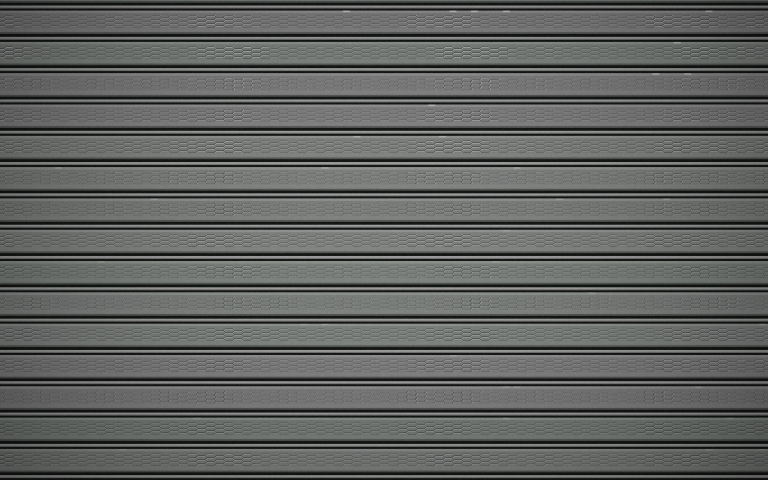
Give the GLSL for this texture, as a WebGL 2 fragment shader.

```glsl
#version 300 es
precision highp float;
// Grey metal roller shutter: horizontal slats with embossed long hexagons, dark joints and thin rails.
uniform vec2 u_resolution;
out vec4 fragColor;

const float SLATS = 15.33;        // slats over the canvas height
const float FIRST_JOINT = 0.086;  // phase of the topmost joint
const float JOINT_END = 0.25;     // share of a repeat taken by joint and rail
const float HEX_ROWS = 7.7;       // hexagon rows per repeat, if it were filled
const float HEX_PITCH = 2.25;     // column spacing, in row heights
const float HEX_POINT = 0.25;     // half depth of the hexagon tips

const vec3 JOINT_BLACK = vec3(0.075, 0.085, 0.075);
const vec3 RAIL_GREY = vec3(0.60, 0.60, 0.605);
const vec3 SLAT_GREY = vec3(0.475, 0.48, 0.475);
const vec3 WORN_WHITE = vec3(0.78, 0.79, 0.78);

float hash(vec2 cell) {
  vec3 q = fract(vec3(cell.xyx) * 0.1031);
  q += dot(q, q.yzx + 33.33);
  return fract((q.x + q.y) * q.z);
}

float band(float x, float from, float to, float soft) {
  return smoothstep(from - soft, from + soft, x) - smoothstep(to - soft, to + soft, x);
}

// Layered sines: slow, uneven patches along each slat
float patches(float x, float row) {
  float shift = hash(vec2(row, 3.0)) * 1.2;
  float s = sin(x * 12.0 - 4.4 + shift) + 0.6 * sin(x * 27.0 + shift * 2.0) + 0.4 * sin(x * 61.0 + row);
  return smoothstep(-0.6, 1.7, s);
}

// Reaches 0.5 on the outline of a long hexagon
float hexMetric(vec2 p) {
  p = abs(p);
  float tip = p.x + 4.0 * HEX_POINT * p.y - 0.5 * HEX_PITCH - HEX_POINT;
  return max(p.y, 0.5 + tip / length(vec2(1.0, 4.0 * HEX_POINT)));
}

float hexOutline(vec2 p, float width, float soft) {
  vec2 period = vec2(2.0 * HEX_PITCH, 1.0);
  vec2 a = mod(p, period) - 0.5 * period;
  vec2 b = mod(p + 0.5 * period, period) - 0.5 * period;
  float edge = 0.5 - min(hexMetric(a), hexMetric(b));
  return 1.0 - smoothstep(width - soft, width + soft, edge);
}

void main() {
  vec2 uv = gl_FragCoord.xy / u_resolution.y;
  float aspect = u_resolution.x / u_resolution.y;
  float phase = (1.0 - uv.y) * SLATS - FIRST_JOINT;
  float row = floor(phase);
  float down = fract(phase);                    // 0 at the joint, growing downward
  float around = fract(phase + 0.5) - 0.5;      // continuous across the joint
  float soft = 0.6 * SLATS / u_resolution.y;
  float upper = smoothstep(0.5, 1.0, uv.y);

  // Slat face: lit top fold, flat middle, shaded lower fold
  float tone = 0.99 + 0.05 * (hash(vec2(row, 7.0)) - 0.5);
  tone += 0.15 * band(around, JOINT_END, 0.33, soft);
  tone += 0.05 * band(down, 0.80, 0.92, 0.04);
  tone -= 0.32 * band(around, -0.055, 0.02, soft);
  vec3 tint = mix(vec3(0.98, 1.01, 0.99), vec3(1.02, 0.99, 1.01), hash(vec2(row, 11.0)));
  vec3 color = SLAT_GREY * tone * tint;

  // Embossed hexagons: dark groove with a light lower lip
  vec2 hexPos = vec2(uv.x * SLATS, down - 0.40) * HEX_ROWS;
  float hexSoft = max(0.06, soft * HEX_ROWS * 0.55);
  float field = band(down, 0.395, 0.795, soft);
  float patchy = patches(uv.x, row);
  float groove = hexOutline(hexPos, 0.09, hexSoft) * field;
  float lip = hexOutline(hexPos - vec2(0.12, 0.24), 0.07, hexSoft) * field;
  color -= groove * mix(0.07, 0.13, patchy);
  color += lip * mix(0.06, 0.11, patchy);
  float glint = lip * (1.0 - groove) * patchy * upper;
  color = mix(color, WORN_WHITE, 0.35 * glint);

  // Joint with its rail between two dark gaps
  color = mix(color, JOINT_BLACK, band(around, 0.0, JOINT_END, soft));
  float rail = band(around, 0.09, 0.185, soft);
  vec3 railColor = RAIL_GREY * (1.0 - 0.25 * band(around, 0.15, 0.20, soft));
  color = mix(color, railColor, rail);

  // Worn paint: sparse short chips on the top folds
  vec2 chipCell = vec2(floor(uv.x * 45.0), row);
  float chip = step(0.965, hash(chipCell + 19.0)) * band(fract(uv.x * 45.0), 0.15, 0.8, 0.12);
  chip *= band(around, 0.255, 0.30, soft) * mix(0.25, 0.8, upper);
  color = mix(color, WORN_WHITE, chip);

  // Fine grain and light falling off toward the borders
  color += 0.018 * (hash(floor(uv * 320.0)) - 0.5);
  vec2 fromCentre = vec2(uv.x / aspect, uv.y) * 2.0 - vec2(1.0, 1.05);
  float falloff = 0.24 * pow(abs(fromCentre.x), 2.4) + 0.13 * pow(abs(fromCentre.y), 2.2);
  color *= 1.03 - falloff;
  fragColor = vec4(clamp(color, 0.0, 1.0), 1.0);
}
```
